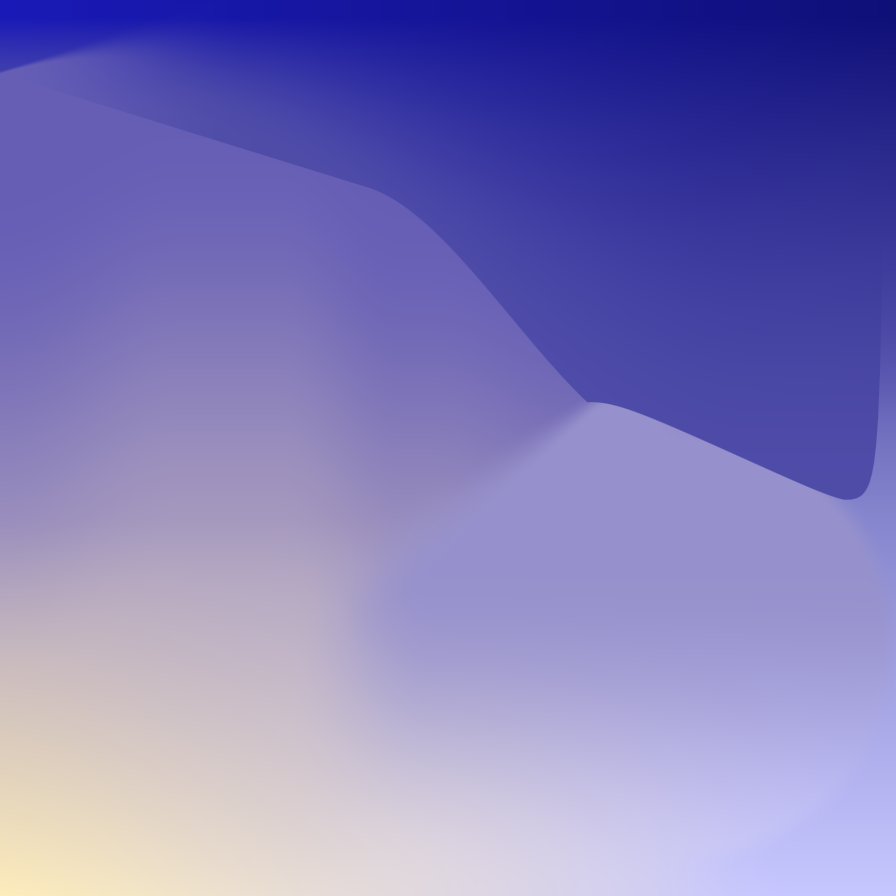
Reproduce this background procedurally as a WebGL 2 fragment shader.

```glsl
#version 300 es
precision highp float;
// Soft blended backdrop: night-blue sky over a violet cloud ridge, a pale lobe and a warm corner.

#define DEEP_LEFT  vec3(0.10, 0.10, 0.72)
#define DEEP_RIGHT vec3(0.06, 0.06, 0.47)
#define HAZE       vec3(0.31, 0.30, 0.66)
#define VIOLET     vec3(0.40, 0.37, 0.71)
#define MAUVE      vec3(0.67, 0.62, 0.75)
#define CREAM      vec3(1.00, 0.93, 0.72)
#define ROSE       vec3(0.90, 0.86, 0.85)
#define ICE        vec3(0.78, 0.78, 1.00)
#define LOBE       vec3(0.59, 0.57, 0.80)
#define DUSK       vec3(0.50, 0.50, 0.79)

uniform vec2 u_resolution;
out vec4 fragColor;

// Height of the cloud: a falling slope, a rounded shoulder and a hook at the right.
float ridgeHeight(float x) {
    float slope = 0.918 - 0.31 * x - 0.19 * smoothstep(0.41, 0.73, x);
    float shoulder = 0.551 - 0.47 * (length(vec2(x - 0.66, 0.04)) - 0.04);
    float gap = max(0.992 - x, 0.004);
    return max(slope, shoulder) + 1.6e-5 / (gap * gap);
}

// Sky that thins into haze, sooner on the left.
vec3 skyColor(vec2 p) {
    float depth = mix(0.12, 0.55, smoothstep(0.2, 0.85, p.x));
    float haze = sin(1.5708 * clamp((0.98 - p.y) / depth, 0.0, 1.0));
    return mix(mix(DEEP_LEFT, DEEP_RIGHT, p.x), HAZE, haze);
}

// Colours along the lower border, from warm to cool.
vec3 floorColor(float x) {
    vec3 warm = mix(CREAM, ROSE, smoothstep(-0.1, 0.45, x));
    return mix(warm, ICE, smoothstep(0.3, 1.0, x));
}

// Vertical cloud gradient, raised or lowered across the width.
vec3 cloudColor(vec2 p) {
    float lift = 0.08 * (1.0 - smoothstep(0.0, 0.2, p.x))
               + 0.09 * smoothstep(0.31, 0.45, p.x)
               + 0.06 * smoothstep(0.48, 0.65, p.x);
    vec3 color = mix(floorColor(p.x), MAUVE, clamp(p.y / 0.42, 0.0, 1.0));
    return mix(color, VIOLET, smoothstep(0.32, 0.86, p.y + lift));
}

// Lobe coverage, with a left flank that blurs away from the crest.
float lobeMask(vec2 p) {
    float flank = 0.555 - 0.65 * (0.66 - p.x);
    float blur = 0.02 + 0.3 * max(0.66 - p.x, 0.0);
    float below = 1.0 - smoothstep(flank - blur, flank + 0.4 * blur, p.y);
    return below * smoothstep(0.32, 0.48, p.x);
}

// Cool light beyond the rounded right side of the lobe.
float glowMask(vec2 p) {
    vec2 q = (p - vec2(0.77, 0.28)) / vec2(0.215, 0.225);
    q.x = max(q.x, 0.0);
    return smoothstep(0.98, 1.12, length(q)) * smoothstep(0.72, 0.9, p.x);
}

vec3 glowColor(float y) {
    vec3 color = mix(ICE, DUSK, clamp(y / 0.46, 0.0, 1.0));
    return mix(color, HAZE, smoothstep(0.42, 0.68, y));
}

void main() {
    vec2 p = gl_FragCoord.xy / u_resolution;
    vec3 color = skyColor(p);

    // Thin wedge of mist at the upper left, crisp at first, then soft
    float wedgeTop = 0.919 + 0.3 * p.x - 0.5 * p.x * p.x;
    float wedgeBlur = 0.002 + 0.9 * p.x * p.x;
    float wedge = 1.0 - smoothstep(wedgeTop - wedgeBlur, wedgeTop + wedgeBlur, p.y);
    color = mix(color, VIOLET, wedge * (1.0 - smoothstep(0.0, 0.28, p.x)));

    // Cloud, lobe and side glow share one body
    vec3 body = cloudColor(p);
    vec3 lobe = mix(floorColor(p.x), LOBE, smoothstep(0.0, 0.36, p.y));
    body = mix(body, lobe, lobeMask(p));
    body = mix(body, glowColor(p.y), glowMask(p));

    // Smooth ridge edge that dissolves up the right border
    float inside = ridgeHeight(p.x) - p.y;
    float cover = clamp(0.5 + inside / max(fwidth(inside), 1e-5), 0.0, 1.0);
    cover *= 1.0 - smoothstep(0.5, 0.75, p.y) * step(0.9, p.x);
    fragColor = vec4(mix(color, body, cover), 1.0);
}
```
